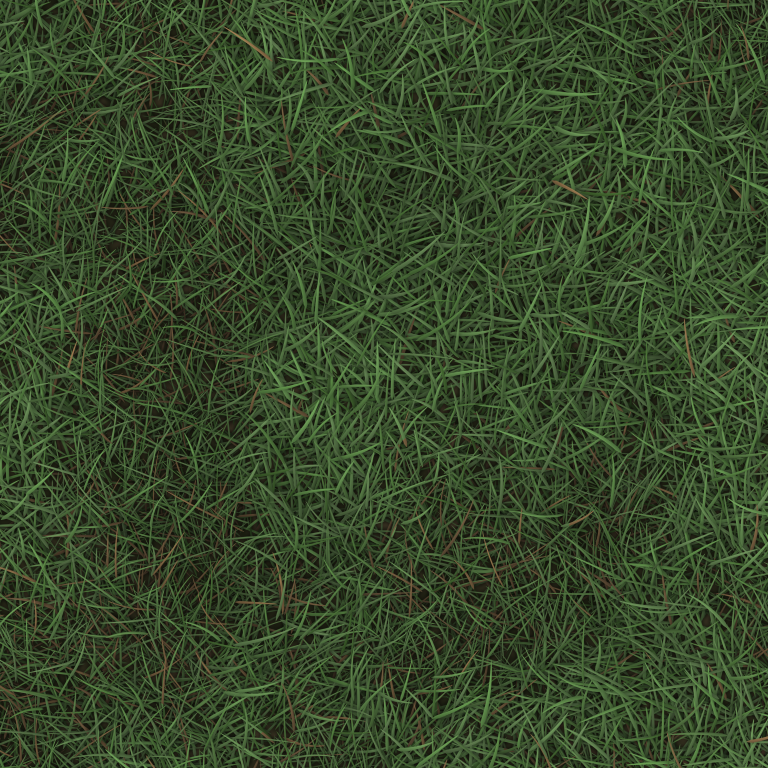
Give the GLSL for this texture, as a WebGL 2 fragment shader.

```glsl
#version 300 es
precision highp float;
// Dense wild grass: overlapping thin blades above dark soil with dry stalks.

uniform vec2 u_resolution;
out vec4 fragColor;

vec4 hash4(vec2 p) {
    float seed = dot(p, vec2(127.1, 311.7));
    return fract(sin(seed + vec4(0.0, 1.7, 3.1, 4.9)) * 43758.5453);
}

float valueNoise(vec2 p) {
    vec2 cell = floor(p);
    vec2 f = fract(p);
    f = f * f * (3.0 - 2.0 * f);
    float low = mix(hash4(cell).x, hash4(cell + vec2(1, 0)).x, f.x);
    float high = mix(hash4(cell + vec2(0, 1)).x, hash4(cell + vec2(1, 1)).x, f.x);
    return mix(low, high, f.y);
}

// Mostly upright growth that leans together in broad clumps.
float bladeAngle(vec2 center, float spread) {
    float lean = sin(0.42 * center.x + 1.8 * sin(0.31 * center.y))
               + 0.6 * sin(0.63 * center.y - 0.37 * center.x);
    return 1.57 + 0.5 * lean + (spread - 0.5) * 3.0;
}

vec3 bladeColor(vec4 look, float height, float lushness) {
    vec3 green = mix(vec3(0.19, 0.30, 0.13), vec3(0.33, 0.49, 0.26), look.x);
    green = mix(green, vec3(0.31, 0.36, 0.27), look.y * 0.6);
    vec3 dry = mix(vec3(0.31, 0.25, 0.18), vec3(0.47, 0.37, 0.24), look.y * height);
    float dryShare = 0.03 + 0.30 * (1.0 - lushness) * (1.0 - 0.7 * height);
    vec3 tint = mix(green, dry, step(1.0 - dryShare, look.z));
    return tint * mix(0.55, 1.2, height);
}

void main() {
    const float CELLS = 20.0;
    const int LAYERS = 28;
    vec2 uv = gl_FragCoord.xy / u_resolution.y;
    float pixel = CELLS / u_resolution.y;

    // Patches of lush and sparse growth
    float lushness = 0.65 * valueNoise(uv * 5.0 + 3.0) + 0.35 * valueNoise(uv * 13.0);
    lushness = smoothstep(0.2, 0.6, lushness);

    // Soil and litter
    vec3 color = mix(vec3(0.10, 0.11, 0.06), vec3(0.25, 0.21, 0.15),
                     valueNoise(uv * 120.0) * valueNoise(uv * 45.0));

    // Blades, from the lowest layer to the highest
    for (int i = 0; i < LAYERS; i++) {
        float layer = float(i);
        float height = layer / float(LAYERS - 1);
        vec2 shift = fract(layer * vec2(0.618, 0.377));
        vec2 p = uv * CELLS + shift;
        vec2 base = floor(p);

        for (int y = -1; y <= 1; y++) {
            for (int x = -1; x <= 1; x++) {
                vec2 cell = base + vec2(x, y);
                vec2 id = cell + layer * vec2(7.31, 3.7);
                vec4 place = hash4(id);
                vec2 center = cell + place.xy;
                float angle = bladeAngle(center - shift, place.z);
                vec2 along = vec2(cos(angle), sin(angle));
                vec2 q = p - center;

                float halfLength = mix(0.45, 0.94, place.w);
                float t = dot(q, along) / halfLength;
                if (abs(t) > 1.0) continue;

                vec4 look = hash4(id + 51.3);
                float bend = (look.w - 0.5) * 0.22;
                float side = dot(q, vec2(-along.y, along.x)) - bend * (t * t - 0.3);
                float taper = sqrt(0.5 - 0.5 * t) * smoothstep(-1.0, -0.7, t);
                float width = mix(0.022, 0.068, look.w * look.w * 0.5 + look.x * 0.5);
                width *= taper * mix(0.6, 1.0, lushness);
                float edge = abs(side) - width;
                if (edge > 0.12) continue;

                // Soft contact shadow, then the blade itself
                float shadow = 1.0 - smoothstep(-0.02, 0.12, edge);
                color *= 1.0 - 0.2 * shadow * taper;
                float cover = 1.0 - smoothstep(-0.6 * pixel, 0.8 * pixel, edge);
                cover *= smoothstep(0.0, 0.25, taper);
                float light = 1.0 + 0.13 * clamp(side / (width + 0.01), -1.0, 1.0);
                light *= mix(0.82, 1.08, smoothstep(-1.0, 0.5, t));
                color = mix(color, bladeColor(look, height, lushness) * light, cover);
            }
        }
    }

    // Broad variation in brightness
    color *= 0.93 + 0.16 * valueNoise(uv * 4.0 + 9.0);
    fragColor = vec4(color, 1.0);
}
```
